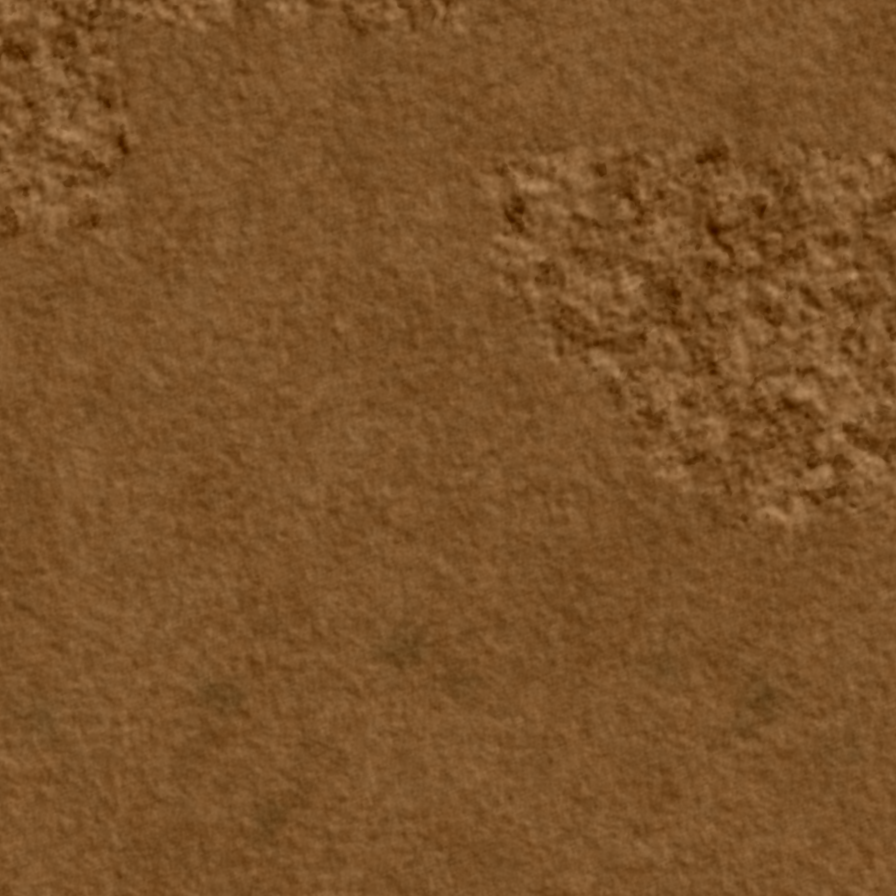
A Shadertoy shader for this texture:

```glsl
// Dry brown soil: a smooth, finely grained ground with rough, crumbly patches.
// Layered value noise acts as a height field; its directional slope gives the
// lit grain, while warped distance functions decide where the soil is broken.

const vec3 SOIL = vec3(0.481, 0.322, 0.162);
const vec3 LIGHT_TINT = vec3(1.0, 0.98, 0.95);
const vec3 STAIN = vec3(-0.075, -0.042, -0.035);
const vec2 LIGHT_DIR = vec2(0.6, 0.8);

// Integer hash to the range 0..1
float hash(vec2 cell, uint seed) {
    uvec2 q = uvec2(ivec2(cell)) * uvec2(1597334677u, 3812015801u);
    uint n = (q.x ^ q.y ^ (seed * 747796405u)) * 2891336453u;
    n = (n ^ (n >> 15)) * 277803737u;
    n ^= n >> 13;
    return float(n & 65535u) / 65535.0;
}

float noise(vec2 p, uint seed) {
    vec2 i = floor(p), f = fract(p);
    f = f * f * f * (f * (f * 6.0 - 15.0) + 10.0);
    float low = mix(hash(i, seed), hash(i + vec2(1, 0), seed), f.x);
    float high = mix(hash(i + vec2(0, 1), seed), hash(i + vec2(1, 1), seed), f.x);
    return mix(low, high, f.y);
}

// Three octaves, each turned to hide the lattice
float fbm(vec2 p, uint seed) {
    const mat2 TURN = mat2(0.8, 0.6, -0.6, 0.8);
    float sum = 0.0, weight = 0.5;
    for (uint k = 0u; k < 3u; k++) {
        p = TURN * p;
        sum += weight * noise(p, seed + k);
        p *= 1.93;
        weight *= 0.62;
    }
    return sum;
}

// Slope of the height field towards the light
float relief(vec2 uv, float scale, float reach, uint seed) {
    vec2 e = LIGHT_DIR * reach;
    return fbm((uv - e) * scale, seed) - fbm((uv + e) * scale, seed);
}

float boxDistance(vec2 p, vec2 center, vec2 halfSize) {
    vec2 d = abs(p - center) - halfSize;
    return length(max(d, 0.0)) + min(max(d.x, d.y), 0.0);
}

// Signed distance to the broken ground: a corner, a top strip, a cut slab
float patchDistance(vec2 p) {
    float corner = boxDistance(p, vec2(0.0, 0.95), vec2(0.145, 0.22));
    float strip = boxDistance(p, vec2(0.2, 1.04), vec2(0.32, 0.068));
    float slab = boxDistance(p, vec2(0.9, 0.63), vec2(0.36, 0.21));
    float cut = (1.22 - p.x - p.y) * 0.707;
    return min(min(corner, strip), max(slab, cut));
}

// Scattered soft damp spots
float stains(vec2 uv) {
    float amount = 0.0;
    for (int k = 0; k < 8; k++) {
        vec2 id = vec2(k, 3);
        vec2 center = vec2((float(k) + hash(id, 41u)) / 8.0, 0.08 + 0.5 * hash(id, 42u));
        float radius = mix(0.025, 0.055, hash(id, 43u));
        float spot = 1.0 - smoothstep(0.0, radius, length(uv - center));
        amount = max(amount, spot * mix(0.4, 0.9, hash(id, 44u)));
    }
    return amount;
}

void mainImage(out vec4 fragColor, in vec2 fragCoord) {
    vec2 uv = fragCoord / iResolution.xy;

    // Ragged patch mask
    vec2 warp = vec2(fbm(uv * 24.0, 11u), fbm(uv * 24.0, 17u)) - 0.5;
    float edge = patchDistance(uv + warp * 0.06);
    float rough = 1.0 - smoothstep(-0.018, 0.012, edge);

    // Smooth ground: fine grain with faint mottling
    float grain = relief(uv, 75.0, 0.0025, 21u) * 0.15
                + (fbm(uv * 95.0, 25u) - 0.51) * 0.12;
    float mottle = (fbm(uv * 14.0, 29u) - 0.51) * 0.07;

    // Broken ground: strong relief, pale clods and dark crevices
    float crumble = relief(uv, 46.0, 0.004, 31u) * 0.38;
    float clods = fbm(uv * 27.0, 35u) - 0.51;
    float crevice = smoothstep(0.58, 0.8, fbm(uv * 60.0, 38u));
    float broken = crumble + clods * 0.24 - crevice * 0.09 + 0.012;

    // Damp spots hold darker, greener specks
    float damp = stains(uv + warp * 0.05) * (1.0 - rough);
    damp *= 0.35 + 0.9 * fbm(uv * 80.0, 51u);

    float tone = mix(grain + mottle, broken + grain * 0.7, rough);
    float hue = (fbm(uv * 40.0, 55u) - 0.51) * 0.03;
    vec3 color = SOIL + tone * LIGHT_TINT + damp * STAIN;
    color += hue * vec3(0.6, -0.2, -0.6);
    fragColor = vec4(clamp(color, 0.0, 1.0), 1.0);
}
```
